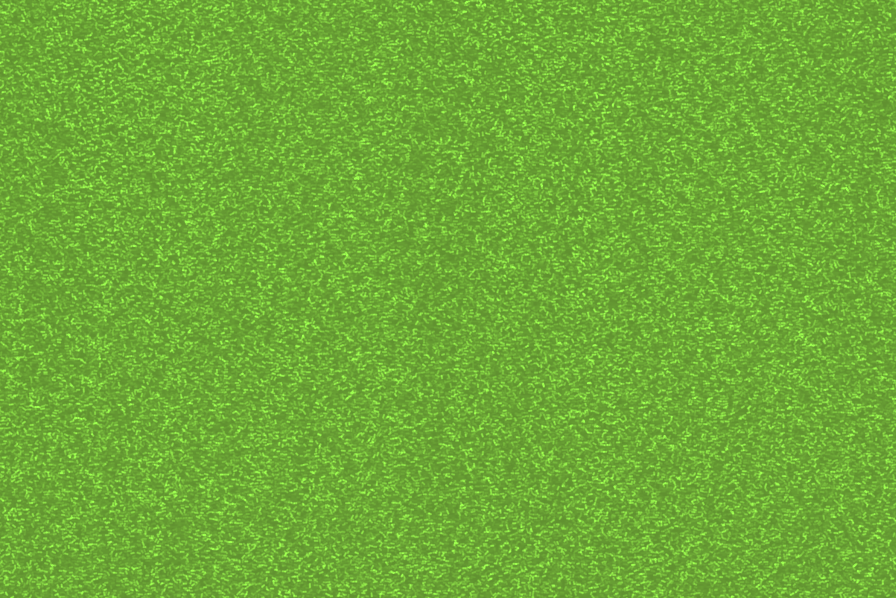
This texture is drawn by a Shadertoy shader. Its source:

```glsl
// Bright green turf: tiny lime flecks, mostly lying flat, scattered evenly over darker grass.

float hash(vec2 p) {
    return fract(sin(dot(p, vec2(12.9898, 78.233))) * 43758.5453);
}

float valueNoise(vec2 p) {
    vec2 cell = floor(p), f = fract(p);
    f = f * f * (3.0 - 2.0 * f);
    return mix(mix(hash(cell), hash(cell + vec2(1, 0)), f.x),
               mix(hash(cell + vec2(0, 1)), hash(cell + vec2(1, 1)), f.x), f.y);
}

float segmentDistance(vec2 p, vec2 halfSpan) {
    float t = clamp(dot(p, halfSpan) / dot(halfSpan, halfSpan), -1.0, 1.0);
    return length(p - t * halfSpan);
}

// One soft dash per occupied cell, summed over the neighbouring cells
float flecks(vec2 p) {
    float light = 0.0;
    for (int j = -1; j <= 1; j++)
    for (int i = -1; i <= 1; i++) {
        vec2 cell = floor(p) + vec2(i, j);
        if (hash(cell + 5.1) > 0.7) continue;
        vec2 centre = cell + 0.1 + 0.8 * vec2(hash(cell + 17.3), hash(cell + 41.7));

        // Squaring the turn keeps most dashes near horizontal
        float turn = 2.0 * hash(cell + 63.9) - 1.0;
        float angle = 1.5 * turn * abs(turn);
        float halfLength = mix(0.25, 0.52, hash(cell + 88.2));
        vec2 halfSpan = halfLength * vec2(cos(angle), sin(angle));

        // Many dull flecks, few brilliant ones
        float glow = hash(cell + 29.4);
        float strength = mix(0.1, 0.74, glow * glow);
        light += strength * (1.0 - smoothstep(0.0, 0.62, segmentDistance(p - centre, halfSpan)));
    }
    return light;
}

void mainImage(out vec4 fragColor, in vec2 fragCoord) {
    vec2 uv = fragCoord / iResolution.y;

    // Fine streaky grain in the dark grass
    float grain = 0.16 * valueNoise(uv * vec2(190.0, 320.0) + 3.0) - 0.03;

    float light = clamp(flecks(uv * 205.0) + grain, 0.0, 1.0);
    vec3 darkGrass = vec3(0.38, 0.57, 0.19);
    vec3 limeFleck = vec3(0.62, 1.0, 0.31);
    fragColor = vec4(mix(darkGrass, limeFleck, light), 1.0);
}
```
